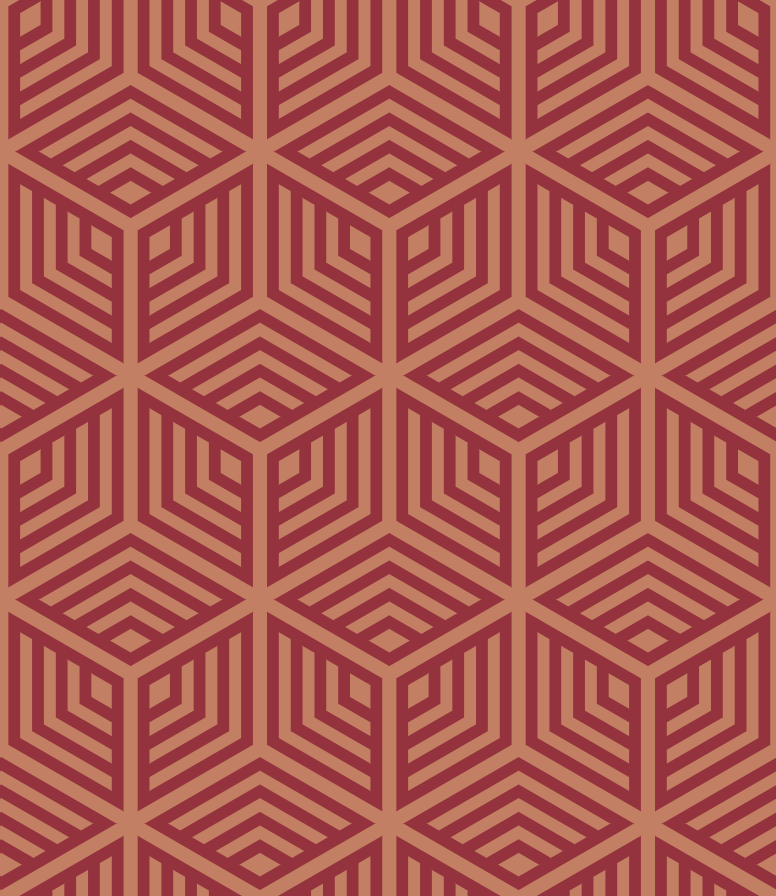
A WebGL 1 fragment shader for this pattern:

```glsl
precision highp float;
// Tumbling cubes: a hexagon lattice where each cell splits into three rhombic faces.
// Every face has a dark outline and nested chevrons that open from the cell centre.
// Lengths are in apothems: 1.0 is the distance from a cell centre to its side.

uniform vec2 u_resolution;

#define REPEATS vec2(3.0, 2.0)
#define SHIFT vec2(0.005, -0.005)
#define GAP 0.0545
#define LINE 0.0912
#define PITCH 0.1835
#define CHEVRONS 4.0
#define LIGHT vec3(0.765, 0.498, 0.388)
#define DARK vec3(0.580, 0.200, 0.238)

const float ROOT3 = 1.7320508;

// Position relative to the nearest cell centre of the staggered lattice
vec2 nearestCell(vec2 tile) {
  vec2 size = vec2(2.0, 2.0 * ROOT3);
  vec2 a = (fract(tile) - 0.5) * size;
  vec2 b = (fract(tile + 0.5) - 0.5) * size;
  return dot(a, a) < dot(b, b) ? a : b;
}

// Signed distance to the dark lines of one cube, negative inside a line
float cubeLines(vec2 p) {
  // Offsets from the three axes that carry the cube's inner edges
  float a = p.x;
  float b = -0.5 * p.x + 0.5 * ROOT3 * p.y;
  float c = -a - b;

  // Distance to the nearest inner edge, and hexagonal distance from the centre
  float inner = max(max(min(a, -b), min(b, -c)), min(c, -a));
  float outer = max(max(abs(a), abs(b)), abs(c));

  // Chevrons are counted inward from the rim of the cell
  float depth = 1.0 - GAP - 0.5 * LINE - outer;
  float index = clamp(floor(depth / PITCH + 0.5), 0.0, CHEVRONS - 1.0);
  float chevron = abs(depth - index * PITCH) - 0.5 * LINE;

  // The outline closes each face along the inner edges
  float outline = abs(inner - GAP - 0.5 * LINE) - 0.5 * LINE;
  float face = max(GAP - inner, outer - 1.0 + GAP);
  return max(min(chevron, outline), face);
}

void main() {
  vec2 tile = gl_FragCoord.xy / u_resolution * REPEATS - SHIFT;
  float pixel = 2.0 * REPEATS.x / u_resolution.x;
  float d = cubeLines(nearestCell(tile));
  float ink = clamp(0.5 - d / pixel, 0.0, 1.0);
  gl_FragColor = vec4(mix(LIGHT, DARK, ink), 1.0);
}
```
